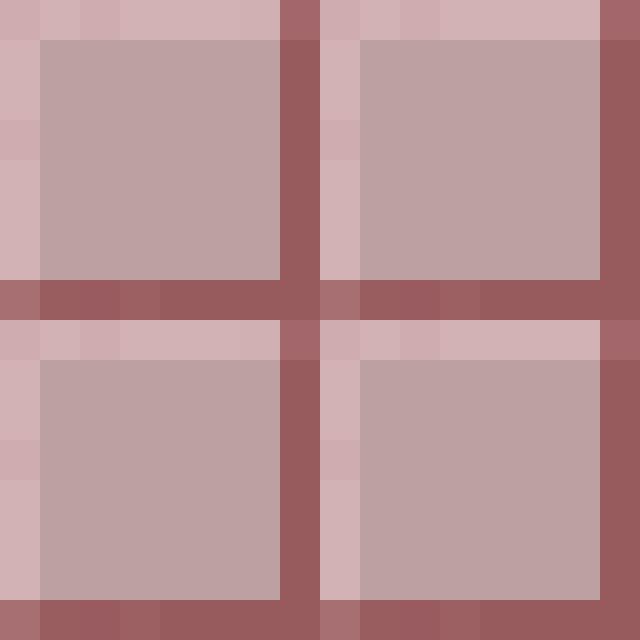
Reproduce this pattern procedurally as a WebGL 1 fragment shader.

```glsl
precision highp float;
// Two by two bevelled square tiles, each on an 8 by 8 grid of flat blocks.
uniform vec2 u_resolution;

// Smoothed coverage of a one-block strip, wrapping every 8 blocks.
float strip(float x, float center, float pixel) {
  float d = abs(mod(x - center + 4.0, 8.0) - 4.0);
  return clamp((0.5 - d) / pixel + 0.5, 0.0, 1.0);
}

void main() {
  vec2 uv = gl_FragCoord.xy / u_resolution;
  vec2 pixel = 16.0 / u_resolution;
  // Block coordinates, counted from the top left of each tile.
  vec2 block = fract(vec2(uv.x, 1.0 - uv.y) * 2.0) * 8.0;

  float left = strip(block.x, 0.5, pixel.x);
  float right = strip(block.x, 7.5, pixel.x);
  float top = strip(block.y, 0.5, pixel.y);
  float bottom = strip(block.y, 7.5, pixel.y);
  float second = strip(block.x, 1.5, pixel.x);
  float third = strip(block.x, 2.5, pixel.x);
  float fourth = strip(block.x, 3.5, pixel.x);

  // Lit edges, with a few pinker blocks.
  float leftTile = 1.0 - step(0.5, uv.x);
  float pink = top * (left + third + 0.3 * leftTile * strip(block.x, 6.5, pixel.x));
  pink += left * strip(block.y, 3.5, pixel.y);
  vec3 light = mix(vec3(0.824, 0.698, 0.71), vec3(0.812, 0.675, 0.69), min(pink, 1.0));

  // Shaded edges, with slightly worn blocks along the bottom.
  vec3 dark = vec3(0.592, 0.358, 0.366);
  dark += bottom * second * vec3(0.012, 0.008, 0.008);
  dark += bottom * third * vec3(0.008, 0.0, 0.012);
  dark += bottom * fourth * vec3(0.024, 0.018, 0.018);

  // Face, bevel, then the two blended corners.
  vec3 color = vec3(0.741, 0.633, 0.637);
  color = mix(color, light, max(left, top));
  color = mix(color, dark, max(right, bottom));
  color = mix(color, vec3(0.635, 0.4, 0.418), right * top);
  color = mix(color, vec3(0.66, 0.435, 0.447), left * bottom);
  gl_FragColor = vec4(color, 1.0);
}
```
